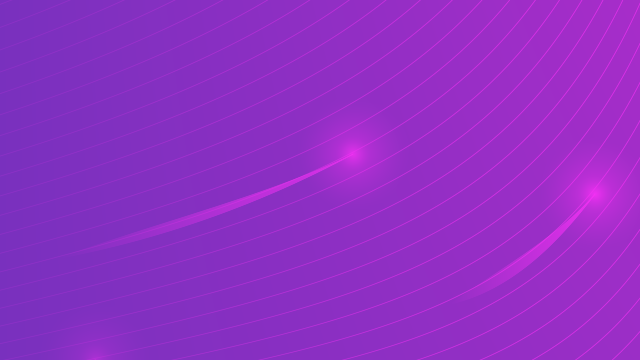
A WebGL 2 fragment shader for this background:

```glsl
#version 300 es
precision highp float;
// Violet gradient crossed by a fan of thin curved lanes, with glowing comets on them.
// Lanes are whole-number contours of a smooth polynomial field; each comet is a
// soft halo plus a lens-shaped tail that follows the contour through its head.
uniform vec2 u_resolution;
out vec4 outColor;

const vec3 VIOLET = vec3(0.475, 0.190, 0.745);
const vec3 ORCHID = vec3(0.625, 0.178, 0.782);
const vec3 MAGENTA = vec3(0.960, 0.190, 0.960);

// Lane number at a point; it grows to the right and downward.
float laneField(vec2 p) {
    float x = p.x, y = 1.0 - p.y;
    float across = x * (5.85 + 1.45 * x + 0.176 * x * x * x * x);
    float down = y * (15.4 + 2.73 * y);
    float bend = x * y * (0.5 + 1.8 * x + 0.9 * y);
    return across + down - bend - 2.19;
}

// Antialiased thin stroke; strokes below one pixel fade instead of breaking up.
float stroke(float dist, float width, float pixel) {
    float reach = max(width, pixel);
    return min(1.0, width / pixel) * (1.0 - smoothstep(0.0, reach, dist));
}

// Round glow that is strongest at its center.
float halo(vec2 p, vec2 center, float radius) {
    float fade = max(0.0, 1.0 - length(p - center) / radius);
    return pow(fade, 1.5);
}

// Tail that swells behind the head and fades out at its far end.
float tail(vec2 p, vec2 head, float lane, float slope, float len, float width, float pixel) {
    float s = (head.x - p.x) / len;
    if (s < 0.0 || s > 1.0) return 0.0;
    float dist = abs(lane - laneField(head)) / slope;
    float halfWidth = width * 5.4 * pow(s, 1.5) * (1.0 - s) + 0.0015;
    float body = 1.0 - smoothstep(halfWidth - pixel * 0.5, halfWidth + pixel * 0.5, dist);
    return 0.78 * (1.0 - s) * body;
}

// Blends one comet over the color beneath it.
vec3 addComet(vec3 base, vec2 p, vec2 head, float lane, float slope,
              float len, float width, float strength, float pixel) {
    float glow = 0.58 * halo(p, head, 0.16) + 0.36 * halo(p, head, 0.05);
    base = mix(base, MAGENTA, strength * glow);
    return mix(base, MAGENTA, strength * tail(p, head, lane, slope, len, width, pixel));
}

void main() {
    float pixel = 1.0 / u_resolution.y;
    vec2 p = gl_FragCoord.xy * pixel;
    float t = gl_FragCoord.x / u_resolution.x;

    // Background gradient, warmest at the upper right
    vec3 color = mix(VIOLET, ORCHID, t * (0.88 + 0.32 * p.y));

    // Lane number and its rate of change per unit of length
    float lane = laneField(p);
    float slope = length(vec2(dFdx(lane), dFdy(lane))) / pixel;

    // Comets: middle, right and a faint one at the lower edge
    color = addComet(color, p, vec2(0.981, 0.572), lane, slope, 0.82, 0.012, 0.9, pixel);
    color = addComet(color, p, vec2(1.653, 0.461), lane, slope, 0.40, 0.016, 1.0, pixel);
    color = addComet(color, p, vec2(0.266, 0.0), lane, slope, 0.40, 0.012, 0.42, pixel);

    // Thin lanes, brighter to the right
    float dist = abs(lane - round(lane)) / slope;
    float laneAlpha = mix(0.15, 0.72, smoothstep(0.0, 0.95, t));
    color = mix(color, MAGENTA, laneAlpha * stroke(dist, 0.0022, pixel));

    outColor = vec4(color, 1.0);
}
```
